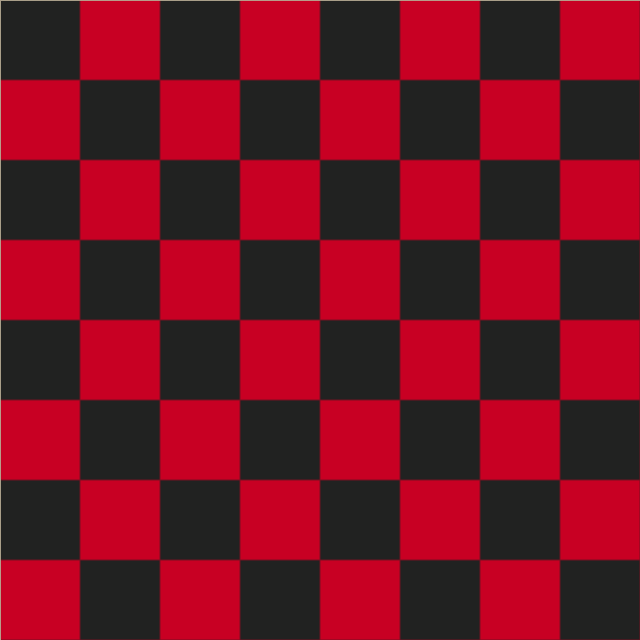
This pattern is drawn by a WebGL 2 fragment shader. Its source:

```glsl
#version 300 es
precision highp float;

uniform vec2 u_resolution;
out vec4 fragColor;

const float CELLS = 8.0;          // squares across and down
const float EDGE_SOFT = 0.0022;   // half width of the blend between squares
const float RIM_WIDTH = 0.0013;   // pale hairline on the left and top
const vec3 RED = vec3(0.784, 0.0, 0.137);
const vec3 CHARCOAL = vec3(0.129, 0.133, 0.129);
const vec3 RIM = vec3(0.74, 0.73, 0.62);

// Signed distance to the nearest grid line, alternating in sign per cell
vec2 stripeDistance(vec2 uv) {
    vec2 phase = fract(uv * CELLS * 0.5 - 0.25);
    return (abs(phase - 0.5) - 0.25) * 2.0 / CELLS;
}

// Smooth checkerboard: 1 on red squares, 0 on dark ones
float checker(vec2 uv, float soft) {
    vec2 side = smoothstep(-soft, soft, stripeDistance(uv)) * 2.0 - 1.0;
    return 0.5 + 0.5 * side.x * side.y;
}

void main() {
    vec2 uv = gl_FragCoord.xy / u_resolution;
    float pixel = 1.0 / min(u_resolution.x, u_resolution.y);

    // Squares
    float soft = max(EDGE_SOFT, 0.75 * pixel);
    vec3 color = mix(CHARCOAL, RED, checker(uv, soft));

    // Hairline rim, weighted by pixel coverage
    float edge = min(uv.x, 1.0 - uv.y);
    float rim = clamp((RIM_WIDTH - edge) / pixel + 0.5, 0.0, 1.0);
    color = mix(color, RIM, rim);

    fragColor = vec4(color, 1.0);
}
```
